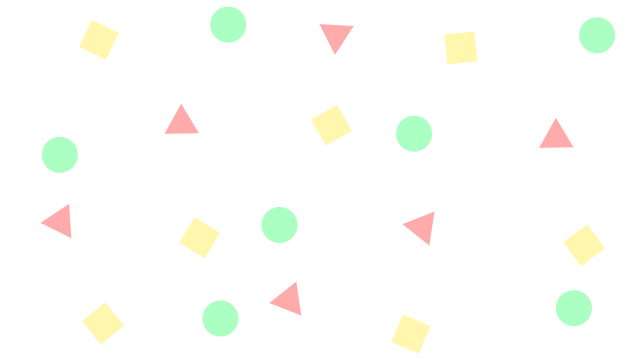
Reproduce this pattern procedurally as a WebGL 2 fragment shader.

```glsl
#version 300 es
precision highp float;

uniform vec2 u_resolution;
out vec4 fragColor;

const int COLUMNS = 5;
const int ROWS = 4;
const float TAU = 6.2831853;

const vec3 WHITE = vec3(1.0);
const vec3 YELLOW = vec3(1.0, 0.97, 0.68);
const vec3 GREEN = vec3(0.67, 1.0, 0.76);
const vec3 PINK = vec3(1.0, 0.67, 0.67);

float hash(vec2 p) {
    return fract(sin(dot(p, vec2(127.1, 311.7))) * 43758.5453);
}

vec2 rotate(vec2 p, float angle) {
    float c = cos(angle), s = sin(angle);
    return vec2(c * p.x - s * p.y, s * p.x + c * p.y);
}

// Signed distances
float circle(vec2 p, float radius) {
    return length(p) - radius;
}

float square(vec2 p, float halfSide) {
    return max(abs(p.x), abs(p.y)) - halfSide;
}

float triangle(vec2 p, float inradius) {
    return max(abs(p.x) * 0.866 + p.y * 0.5, -p.y) - inradius;
}

float shapeDistance(vec2 p, int kind) {
    if (kind == 0) return square(p, 0.0415);
    if (kind == 1) return circle(p, 0.05);
    return triangle(p, 0.0276);
}

vec3 shapeColor(int kind) {
    return kind == 0 ? YELLOW : kind == 1 ? GREEN : PINK;
}

// Cell centre moved at random, little enough that shapes never touch
vec2 scatter(vec2 cell, vec2 cellSize) {
    vec2 offset = vec2(hash(cell + 3.1), hash(cell + 17.7)) - 0.5;
    return (cell + 0.5 + offset * vec2(0.64, 0.5)) * cellSize;
}

void main() {
    // Canvas height is one unit
    float pixel = 1.0 / u_resolution.y;
    vec2 uv = gl_FragCoord.xy * pixel;
    vec2 cellSize = vec2(u_resolution.x * pixel, 1.0) / vec2(COLUMNS, ROWS);

    vec3 color = WHITE;
    for (int row = 0; row < ROWS; row++) {
        for (int column = 0; column < COLUMNS; column++) {
            vec2 cell = vec2(column, row);
            // The three kinds take turns in reading order
            int kind = (row * COLUMNS + column) % 3;
            float angle = TAU * hash(cell + 41.3);
            vec2 p = rotate(uv - scatter(cell, cellSize), angle);
            float coverage = clamp(0.5 - shapeDistance(p, kind) / pixel, 0.0, 1.0);
            color = mix(color, shapeColor(kind), coverage);
        }
    }
    fragColor = vec4(color, 1.0);
}
```
